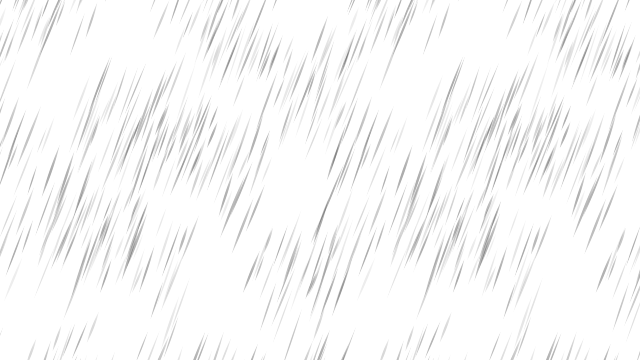
This pattern is drawn by a Shadertoy shader. Its source:

```glsl
// Slanted grey pencil strokes, like driving rain, gathered in loose clumps on white.

#define PERIOD 0.98       // horizontal repeat, in canvas heights
#define COLUMNS 28.0      // stroke cells per repeat
#define ROW_HEIGHT 0.14   // height of a stroke cell
#define LAYERS 4          // overlapping stroke grids
#define SLANT 0.37        // sideways run per unit of height
#define SLANT_VARY 0.05
#define CLUMPS 4.0        // clump lattice cells per repeat
#define DENSITY 0.40      // mean share of filled cells
#define CLUMPING 1.35     // contrast between clumps and gaps
#define MAX_DARKNESS 0.33

const vec3 PAPER = vec3(1.0);

// Integer hash giving four values in 0..1
vec4 hash4(vec3 cell) {
    uvec3 k = uvec3(ivec3(cell) + 512);
    uint h = k.x * 1597334677u ^ k.y * 3812015801u ^ k.z * 2798796415u;
    uvec4 v = uvec4(h, h + 101u, h + 211u, h + 307u);
    v = (v ^ (v >> 16u)) * 2146121005u;
    v = (v ^ (v >> 15u)) * 2221713035u;
    v ^= v >> 16u;
    return vec4(v & 65535u) / 65535.0;
}

float cornerSlope(vec2 corner, vec2 offset) {
    corner.x = mod(corner.x, CLUMPS);
    float angle = 6.2832 * hash4(vec3(corner, 77.0)).x;
    return dot(vec2(cos(angle), sin(angle)), offset);
}

// Gradient noise that wraps horizontally
float clumpNoise(vec2 p) {
    vec2 i = floor(p), f = p - i;
    vec2 u = f * f * f * (f * (f * 6.0 - 15.0) + 10.0);
    vec2 e = vec2(1.0, 0.0);
    float low = mix(cornerSlope(i, f), cornerSlope(i + e, f - e), u.x);
    float high = mix(cornerSlope(i + e.yx, f - e.yx), cornerSlope(i + 1.0, f - 1.0), u.x);
    return mix(low, high, u.y);
}

// Darkness of one lens-shaped stroke; offset is measured from its centre
float stroke(vec2 offset, vec4 traits, float pixel) {
    float halfLength = mix(0.035, 0.088, traits.x);
    float along = offset.y / halfLength;
    if (abs(along) >= 1.0) return 0.0;
    float taper = 1.0 - along * along;
    float slant = (traits.y * 2.0 - 1.0) * SLANT_VARY;
    float across = abs(offset.x - slant * offset.y) / sqrt(1.0 + SLANT * SLANT);
    float halfWidth = mix(0.0016, 0.0035, traits.z) * taper;
    float soft = max(0.6 * pixel, 0.0012);
    float cover = 1.0 - smoothstep(halfWidth - soft, halfWidth + soft, across);
    float ink = mix(0.07, MAX_DARKNESS, pow(traits.w, 1.2));
    return ink * cover * sqrt(taper) * (1.0 - 0.15 * along);
}

void mainImage(out vec4 fragColor, in vec2 fragCoord) {
    float pixel = 1.0 / iResolution.y;
    vec2 p = fragCoord * pixel;
    vec2 sheared = vec2(p.x - SLANT * p.y, p.y);
    vec2 cellSize = vec2(PERIOD / COLUMNS, ROW_HEIGHT);
    float light = 1.0;

    for (int layer = 0; layer < LAYERS; layer++) {
        float z = float(layer);
        vec2 shift = z * vec2(0.37, 0.25);
        vec2 home = floor(sheared / cellSize + shift);

        // Strokes may reach in from neighbouring cells
        for (int y = -1; y <= 1; y++)
        for (int x = -1; x <= 1; x++) {
            vec2 id = home + vec2(x, y);
            vec2 wrapped = vec2(mod(id.x, COLUMNS), id.y);
            vec4 place = hash4(vec3(wrapped, z));
            vec4 traits = hash4(vec3(wrapped, z + 20.0));
            vec2 centre = (id + place.xy - shift) * cellSize;

            // Fill cells according to the clump field
            vec2 field = vec2(centre.x + SLANT * centre.y, centre.y) * CLUMPS / PERIOD;
            float keep = DENSITY + CLUMPING * clumpNoise(field);
            if (place.z < keep) light *= 1.0 - stroke(sheared - centre, traits, pixel);
        }
    }
    fragColor = vec4(PAPER * light, 1.0);
}
```
